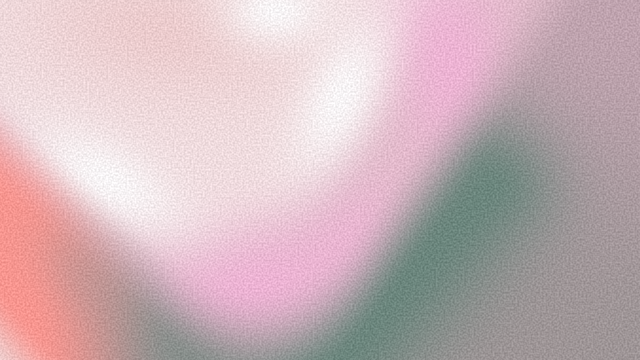
This background is drawn by a Shadertoy shader. Its source:

```glsl
// A blurred pastel backdrop: a pale, pink-rimmed bowl over mauve, green and coral.
// The bowl is a smooth maximum of two half planes; soft elliptical glows tint it,
// and fine gradient noise lays a film grain over everything.

#define BOWL_ROUNDING 0.44
#define EDGE_SOFTNESS 0.10
#define RIM_WIDTH     0.20
#define GREEN_RADIUS  0.19
#define GRAIN_SCALE   190.0
#define GRAIN_AMOUNT  0.11

const vec3 MAUVE = vec3(0.75, 0.64, 0.685);
const vec3 GREY  = vec3(0.62, 0.585, 0.59);
const vec3 GREEN = vec3(0.42, 0.525, 0.49);
const vec3 CORAL = vec3(0.975, 0.585, 0.56);
const vec3 BLUSH = vec3(0.93, 0.80, 0.80);
const vec3 DUSTY = vec3(0.88, 0.735, 0.79);
const vec3 PINK  = vec3(0.93, 0.70, 0.83);
const vec3 PALE  = vec3(0.94, 0.865, 0.875);
const vec3 PEACH = vec3(0.92, 0.785, 0.79);
const vec3 WHITE = vec3(0.97, 0.96, 0.965);

float smoothMax(float a, float b, float k) {
    float h = max(1.0 - abs(a - b) / k, 0.0);
    return max(a, b) + h * h * k * 0.25;
}

// Gaussian ellipse whose first radius lies along the given angle
float glow(vec2 p, vec2 centre, vec2 radii, float angle) {
    float c = cos(angle), s = sin(angle);
    vec2 q = p - centre;
    q = vec2(c * q.x + s * q.y, c * q.y - s * q.x) / radii;
    return exp(-dot(q, q));
}

float segmentDistance(vec2 p, vec2 a, vec2 b) {
    vec2 ab = b - a;
    float t = clamp(dot(p - a, ab) / dot(ab, ab), 0.0, 1.0);
    return length(p - a - t * ab);
}

vec2 gradientAt(vec2 cell) {
    vec3 h = fract(cell.xyx * vec3(0.1031, 0.1030, 0.0973));
    h += dot(h, h.yzx + 33.33);
    float angle = 6.2832 * fract((h.x + h.y) * h.z);
    return vec2(cos(angle), sin(angle));
}

float gradientNoise(vec2 p) {
    vec2 i = floor(p), f = p - i;
    vec2 u = f * f * (3.0 - 2.0 * f);
    vec2 e = vec2(1.0, 0.0);
    float low  = mix(dot(gradientAt(i), f),
                     dot(gradientAt(i + e), f - e), u.x);
    float high = mix(dot(gradientAt(i + e.yx), f - e.yx),
                     dot(gradientAt(i + 1.0), f - 1.0), u.x);
    return mix(low, high, u.y);
}

// Field around the bowl
vec3 outerColour(vec2 p) {
    vec3 col = mix(GREY, MAUVE, smoothstep(0.05, 1.0, p.y));
    float band = segmentDistance(p, vec2(1.36, 0.48), vec2(0.88, -0.05)) / GREEN_RADIUS;
    col = mix(col, GREEN, exp(-band * band));
    col = mix(col, GREEN, 0.45 * glow(p, vec2(0.56, 0.0), vec2(0.26, 0.14), -0.5));

    // Coral side with a duller hollow and a blush corner
    col = mix(col, CORAL, 1.0 - smoothstep(0.08, 0.48, p.x));
    col = mix(col, GREY, 0.3 * glow(p, vec2(0.22, 0.24), vec2(0.17, 0.10), -0.9));
    return mix(col, BLUSH, 1.0 - smoothstep(-0.02, 0.20, 1.1 * p.x + p.y));
}

// Inside of the bowl; pale is 1 in its depth and 0 on the rim
vec3 innerColour(vec2 p, float pale) {
    vec3 col = mix(DUSTY, PALE, pale);
    col = mix(col, PEACH, 0.85 * glow(p, vec2(0.46, 0.92), vec2(0.40, 0.19), -0.15));

    // Pink pools
    col = mix(col, PINK, glow(p, vec2(0.70, 0.19), vec2(0.31, 0.17), 0.25));
    col = mix(col, PINK, 0.6 * glow(p, vec2(0.98, 0.33), vec2(0.20, 0.12), 0.9));
    col = mix(col, PINK, 0.95 * glow(p, vec2(1.25, 0.83), vec2(0.30, 0.16), 1.75));

    // White lights
    col = mix(col, WHITE, glow(p, vec2(0.765, 0.97), vec2(0.14, 0.10), 0.0));
    col = mix(col, WHITE, glow(p, vec2(0.945, 0.73), vec2(0.21, 0.10), 1.15));
    return mix(col, WHITE, glow(p, vec2(0.30, 0.50), vec2(0.22, 0.10), -0.55));
}

void mainImage(out vec4 fragColor, in vec2 fragCoord) {
    vec2 p = fragCoord / iResolution.y;
    p.x *= 16.0 / 9.0 * iResolution.y / iResolution.x;

    // Signed distances to the two walls, positive outside
    float leftWall  = dot(p, vec2(-0.666, -0.746)) + 0.444;
    float rightWall = dot(p, vec2(0.825, -0.565)) - 0.701;
    float bowl = smoothMax(leftWall, rightWall, BOWL_ROUNDING);
    float core = smoothMax(leftWall, rightWall + RIM_WIDTH, BOWL_ROUNDING + 0.11);

    float pale = 1.0 - smoothstep(-0.14, 0.06, core);
    float outside = smoothstep(-EDGE_SOFTNESS, EDGE_SOFTNESS, bowl);
    vec3 col = mix(innerColour(p, pale), outerColour(p), outside);

    col += GRAIN_AMOUNT * gradientNoise(p * GRAIN_SCALE);
    fragColor = vec4(clamp(col, 0.0, 1.0), 1.0);
}
```
